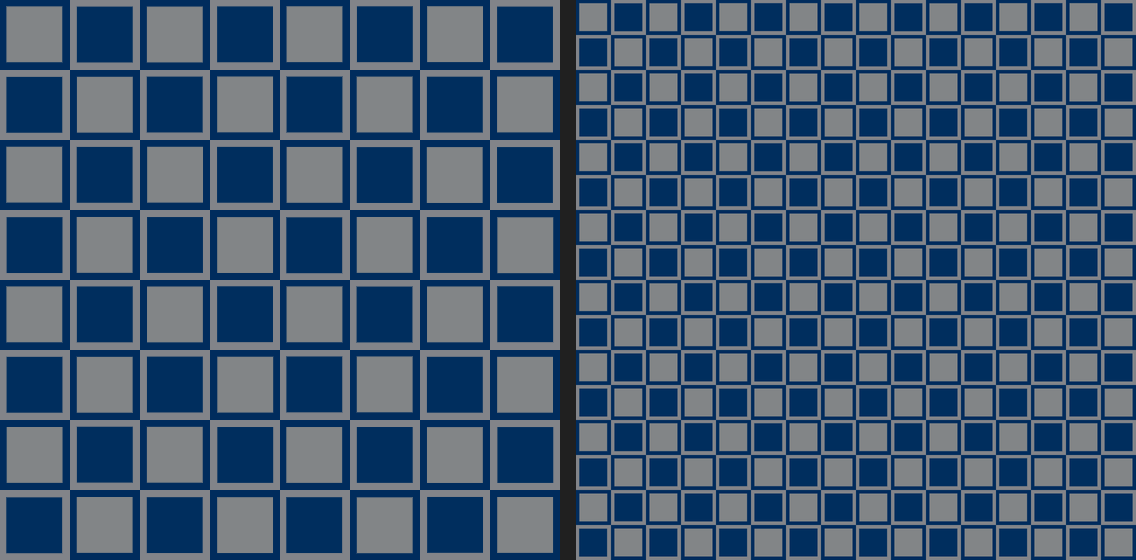
Left: one tile. Right: repeated 2 by 2.
A WebGL 2 fragment shader for this pattern:

```glsl
#version 300 es
precision highp float;

#define CELLS 8.0
#define INNER_HALF 0.399
#define INNER_SHIFT vec2(-0.003, 0.004)
#define DRIFT 0.0034
#define JITTER 0.003
#define GREY vec3(0.510, 0.522, 0.530)
#define NAVY vec3(0.000, 0.180, 0.370)
#define GREY_FRAME vec3(0.510, 0.516, 0.536)
#define NAVY_FRAME vec3(0.000, 0.174, 0.366)

uniform vec2 u_resolution;
out vec4 fragColor;

// Two hash values per cell, each in 0..1
vec2 hash2(vec2 cell) {
    vec3 p = fract(cell.xyx * vec3(0.1031, 0.1030, 0.0973));
    p += dot(p, p.yzx + 33.33);
    return fract((p.xx + p.yz) * p.zy);
}

// Signed distance to an axis-aligned square, positive inside
float squareDistance(vec2 p, float halfSize) {
    vec2 d = halfSize - abs(p);
    return min(d.x, d.y);
}

void main() {
    vec2 grid = gl_FragCoord.xy / u_resolution * CELLS;
    float pixel = CELLS / min(u_resolution.x, u_resolution.y);
    vec2 cell = mod(floor(grid), CELLS);
    vec2 local = fract(grid) - 0.5;

    // Smoothed checker sign: +1 for a grey frame, -1 for a navy frame
    vec2 edge = (0.5 - abs(local)) * (1.0 - 2.0 * mod(cell, 2.0));
    vec2 stripes = clamp(edge * 2.0 / pixel, -1.0, 1.0);
    float checker = stripes.x * stripes.y;

    // Inner squares sit slightly off centre, drifting over four cells
    vec2 offset = INNER_SHIFT + (mod(cell, 4.0) - 1.5) * DRIFT;
    offset += (hash2(cell) - 0.5) * 2.0 * JITTER;
    float inner = squareDistance(local - offset, INNER_HALF);
    float insideMask = clamp(inner / pixel + 0.5, 0.0, 1.0);

    // Each cell is framed in one colour and filled with the other
    vec3 frame = mix(NAVY_FRAME, GREY_FRAME, 0.5 + 0.5 * checker);
    vec3 fill = mix(GREY, NAVY, 0.5 + 0.5 * checker);
    fragColor = vec4(mix(frame, fill, insideMask), 1.0);
}
```
